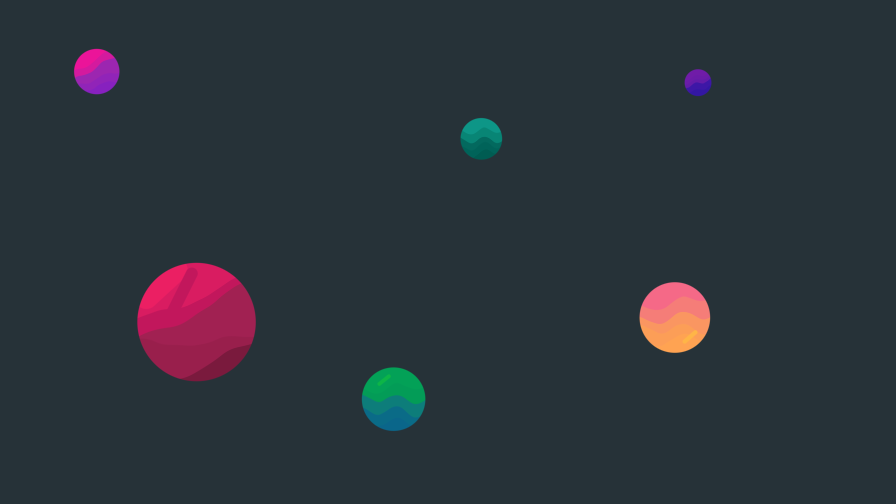
A Shadertoy shader for this background:

```glsl
// Six flat, banded planets scattered over a dark slate sky.

const vec3 SKY = vec3(0.149, 0.196, 0.220);

vec2 hashGradient(vec2 cell) {
    float angle = 6.2832 * fract(sin(dot(cell, vec2(127.1, 311.7))) * 43758.5);
    return vec2(cos(angle), sin(angle));
}

float gradientNoise(vec2 p) {
    vec2 i = floor(p), f = fract(p);
    vec2 u = f * f * (3.0 - 2.0 * f);
    vec2 e = vec2(0.0, 1.0);
    float a = dot(hashGradient(i), f);
    float b = dot(hashGradient(i + e.yx), f - e.yx);
    float c = dot(hashGradient(i + e.xy), f - e.xy);
    float d = dot(hashGradient(i + e.yy), f - e.yy);
    return mix(mix(a, b, u.x), mix(c, d, u.x), u.y);
}

// Coverage of the region where dist < 0
float fill(float dist, float blur) {
    return 1.0 - smoothstep(-blur, blur, dist);
}

// Coverage of a capsule from a to b
float streak(vec2 q, vec2 a, vec2 b, float width, float blur) {
    vec2 axis = b - a;
    float t = clamp(dot(q - a, axis) / dot(axis, axis), 0.0, 1.0);
    return fill(length(q - a - t * axis) - width, blur);
}

// Five colours, top to bottom, parted by four tilted waves;
// wave = amplitude, frequency, phase
vec3 bands(vec2 q, float blur, vec4 level, vec4 tilt, vec3 wave,
           vec3 c0, vec3 c1, vec3 c2, vec3 c3, vec3 c4) {
    float ripple = wave.x * sin(wave.y * q.x + wave.z);
    ripple += 0.06 * gradientNoise(q * 2.5 + wave.z);
    vec4 dist = q.y - level - tilt * q.x - ripple;
    vec3 color = mix(c0, c1, fill(dist.x, blur));
    color = mix(color, c2, fill(dist.y, blur));
    color = mix(color, c3, fill(dist.z, blur));
    return mix(color, c4, fill(dist.w, blur));
}

// Lay a planet's surface over the sky
vec3 place(vec3 sky, vec3 surface, vec2 q, float blur) {
    return mix(sky, surface, fill(length(q) - 1.0, blur));
}

void mainImage(out vec4 fragColor, in vec2 fragCoord) {
    vec2 p = fragCoord / iResolution.y;
    float pixel = 0.75 / iResolution.y;
    vec3 color = SKY, surface;
    float radius, blur;
    vec2 q;

    // Crimson giant
    radius = 0.1175; blur = pixel / radius;
    q = (p - vec2(0.390, 0.361)) / radius;
    vec3 rose = vec3(0.76, 0.09, 0.36);
    surface = bands(q, blur, vec4(0.40, 0.17, -0.33, -0.78),
        vec4(0.40, 0.52, 0.05, 0.40), vec3(0.07, 4.0, -1.0),
        vec3(0.85, 0.11, 0.38), rose, vec3(0.63, 0.13, 0.32),
        vec3(0.60, 0.12, 0.30), vec3(0.48, 0.10, 0.24));
    surface = mix(surface, vec3(0.92, 0.12, 0.39),
        streak(q, vec2(-0.85, 0.42), vec2(-0.35, 0.88), 0.20, blur));
    surface = mix(surface, rose,
        streak(q, vec2(-0.40, 0.18), vec2(-0.08, 0.82), 0.10, blur));
    color = place(color, surface, q, blur);

    // Orange planet
    radius = 0.070; blur = pixel / radius;
    q = (p - vec2(1.339, 0.370)) / radius;
    surface = bands(q, blur, vec4(0.42, 0.00, -0.32, -0.62),
        vec4(0.20, 0.10, 0.00, 0.10), vec3(0.13, 5.0, 0.5),
        vec3(0.96, 0.41, 0.53), vec3(0.96, 0.49, 0.47), vec3(0.98, 0.59, 0.38),
        vec3(0.99, 0.62, 0.34), vec3(1.00, 0.64, 0.32));
    surface = mix(surface, vec3(1.00, 0.71, 0.28),
        streak(q, vec2(0.28, -0.68), vec2(0.58, -0.42), 0.06, blur));
    color = place(color, surface, q, blur);

    // Green planet
    radius = 0.063; blur = pixel / radius;
    q = (p - vec2(0.781, 0.208)) / radius;
    surface = bands(q, blur, vec4(0.35, 0.02, -0.38, -0.72),
        vec4(0.10, -0.05, -0.05, 0.00), vec3(0.13, 5.2, 1.05),
        vec3(0.01, 0.63, 0.34), vec3(0.01, 0.61, 0.34), vec3(0.05, 0.49, 0.48),
        vec3(0.04, 0.42, 0.53), vec3(0.04, 0.40, 0.54));
    surface = mix(surface, vec3(0.05, 0.71, 0.28),
        streak(q, vec2(-0.45, 0.48), vec2(-0.15, 0.72), 0.06, blur));
    color = place(color, surface, q, blur);

    // Teal planet
    radius = 0.0413; blur = pixel / radius;
    q = (p - vec2(0.955, 0.7245)) / radius;
    surface = bands(q, blur, vec4(0.38, -0.05, -0.35, -0.70),
        vec4(0.05, 0.00, 0.10, 0.20), vec3(0.15, 5.0, 0.8),
        vec3(0.05, 0.59, 0.53), vec3(0.03, 0.52, 0.46), vec3(0.01, 0.41, 0.37),
        vec3(0.00, 0.39, 0.35), vec3(0.00, 0.36, 0.32));
    color = place(color, surface, q, blur);

    // Magenta planet
    radius = 0.045; blur = pixel / radius;
    q = (p - vec2(0.192, 0.858)) / radius;
    surface = bands(q, blur, vec4(0.55, 0.20, -0.30, -0.65),
        vec4(0.60, 0.60, 0.35, 0.30), vec3(0.08, 5.0, 0.0),
        vec3(0.92, 0.08, 0.60), vec3(0.83, 0.10, 0.62), vec3(0.61, 0.15, 0.69),
        vec3(0.57, 0.14, 0.72), vec3(0.53, 0.13, 0.75));
    color = place(color, surface, q, blur);

    // Indigo moon
    radius = 0.0266; blur = pixel / radius;
    q = (p - vec2(1.385, 0.836)) / radius;
    surface = bands(q, blur, vec4(0.50, 0.20, -0.05, -0.55),
        vec4(0.30), vec3(0.10, 5.0, 2.5),
        vec3(0.44, 0.11, 0.66), vec3(0.42, 0.11, 0.66), vec3(0.39, 0.11, 0.66),
        vec3(0.24, 0.09, 0.65), vec3(0.20, 0.09, 0.64));
    color = place(color, surface, q, blur);

    fragColor = vec4(color, 1.0);
}
```
